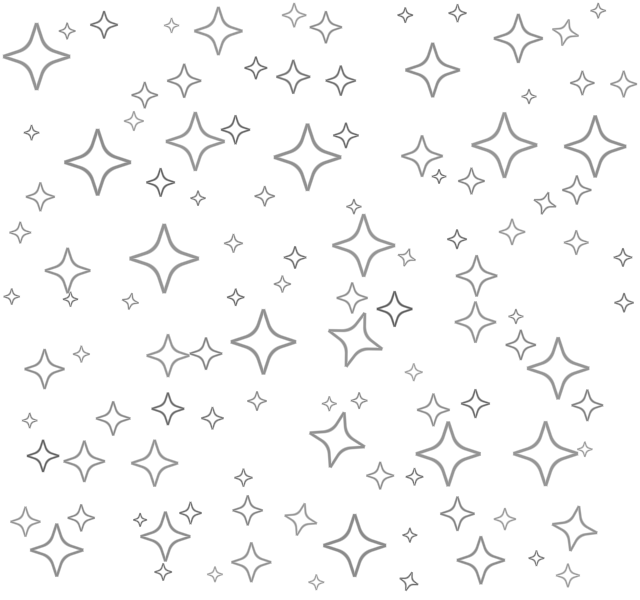
A Shadertoy shader for this pattern:

```glsl
#define LARGE_CELL 0.16667
#define SMALL_CELL 0.09091
#define LARGE_RADIUS vec2(0.033, 0.058)
#define SMALL_RADIUS vec2(0.012, 0.030)
#define LARGE_SHARE 0.92
#define SMALL_SHARE 0.95
#define WAIST 0.33
#define ROUNDING 0.25
#define STROKE vec2(0.0010, 0.076)
#define LARGE_TONE vec2(0.54, 0.59)
#define SMALL_TONE vec2(0.36, 0.60)
#define TILTED_SHARE 0.09

struct Star { vec2 center; float radius; float seed; };

vec3 hash3(vec2 p, float salt) {
    vec3 q = fract(vec3(p.xyx) * vec3(0.1031, 0.1030, 0.0973) + salt * 0.137);
    q += dot(q, q.yxz + 33.33);
    return fract((q.xxy + q.yzz) * q.zyx);
}

// Each row of cells slides sideways by its own amount
float rowShift(float row, float salt) {
    return hash3(vec2(row + 40.0, 71.0), salt).x;
}

vec2 cellAt(vec2 p, vec2 offset, float size, float salt) {
    float row = floor(p.y / size) + offset.y;
    return vec2(floor(p.x / size - rowShift(row, salt)) + offset.x, row);
}

// One jittered star per cell; radius 0 marks an empty cell
Star starInCell(vec2 cell, float size, vec2 radii, float share, float salt, vec2 canvas) {
    vec3 h = hash3(cell + 40.0, salt);
    vec3 g = hash3(cell + 90.0, salt + 3.0);
    float radius = mix(radii.x, radii.y, pow(h.z, 1.4));
    vec2 middle = (cell + 0.5 + vec2(rowShift(cell.y, salt), 0.0)) * size;
    vec2 center = middle + (2.0 * h.xy - 1.0) * (0.5 * size - radius);
    center = clamp(center, vec2(radius + 0.005), canvas - radius - 0.005);
    vec2 margin = min(middle, canvas - middle);
    bool present = g.x < share && min(margin.x, margin.y) > 0.24 * size;
    return Star(center, present ? radius : 0.0, g.y);
}

Star largeStar(vec2 cell, vec2 canvas) {
    return starInCell(cell, LARGE_CELL, LARGE_RADIUS, LARGE_SHARE, 1.0, canvas);
}

// Small stars shrink, or vanish, to keep clear of the large ones
Star smallStar(vec2 cell, vec2 canvas) {
    Star s = starInCell(cell, SMALL_CELL, SMALL_RADIUS, SMALL_SHARE, 2.0, canvas);
    if (s.radius == 0.0) return s;
    for (int k = 0; k < 9; k++) {
        vec2 offset = vec2(k % 3, k / 3) - 1.0;
        Star big = largeStar(cellAt(s.center, offset, LARGE_CELL, 1.0), canvas);
        if (big.radius > 0.0)
            s.radius = min(s.radius, distance(s.center, big.center) / 0.95 - big.radius);
    }
    if (s.radius < 0.011) s.radius = 0.0;
    return s;
}

// Two crossed rhombi, blended smoothly at the inner corners
float sparkle(vec2 p) {
    vec2 n = normalize(vec2(1.0, WAIST));
    float upright = dot(p, n) - WAIST * n.x;
    float level = dot(p.yx, n) - WAIST * n.x;
    float h = max(ROUNDING - abs(upright - level), 0.0) / ROUNDING;
    return min(upright, level) - 0.25 * h * h * ROUNDING;
}

// Coverage of the outline with blunt tips
float outline(vec2 p, Star s, float pixel) {
    if (s.radius == 0.0) return 0.0;
    float pick = fract(s.seed * 17.0);
    float angle = pick < TILTED_SHARE ? 0.15 + 2.5 * pick : 0.0;
    vec2 q = mat2(cos(angle), sin(angle), -sin(angle), cos(angle)) * (p - s.center);
    q = abs(q) / s.radius;
    float halfWidth = 0.5 * (STROKE.x + STROKE.y * s.radius);
    float d = abs(sparkle(q)) * s.radius - halfWidth;
    d = max(d, (max(q.x, q.y) - 1.0) * s.radius);
    return 1.0 - smoothstep(-pixel, pixel, d);
}

void mainImage(out vec4 fragColor, in vec2 fragCoord) {
    vec2 p = fragCoord / iResolution.y;
    vec2 canvas = vec2(iResolution.x / iResolution.y, 1.0);
    float pixel = 0.9 / iResolution.y;
    float shade = 1.0;

    for (int k = 0; k < 9; k++) {
        vec2 offset = vec2(k % 3, k / 3) - 1.0;
        Star big = largeStar(cellAt(p, offset, LARGE_CELL, 1.0), canvas);
        Star tiny = smallStar(cellAt(p, offset, SMALL_CELL, 2.0), canvas);
        float bigTone = mix(LARGE_TONE.x, LARGE_TONE.y, big.seed);
        float tinyTone = mix(SMALL_TONE.x, SMALL_TONE.y, tiny.seed);
        shade = min(shade, mix(1.0, bigTone, outline(p, big, pixel)));
        shade = min(shade, mix(1.0, tinyTone, outline(p, tiny, pixel)));
    }
    fragColor = vec4(vec3(shade), 1.0);
}
```
